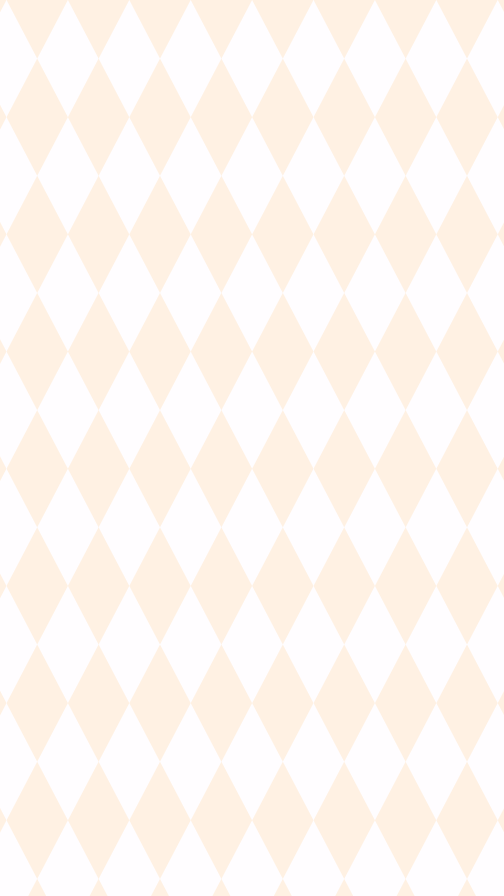
A Shadertoy shader for this pattern:

```glsl
// Harlequin pattern: tall cream diamonds touching tip to tip on a near-white ground.
// The canvas is folded into repeat cells, and each cell holds one diamond
// drawn from its signed distance in pixels, with analytic edge smoothing.

#define REPEATS vec2(8.208, 7.646)        // diamonds across and down the canvas
#define FIRST_CENTER vec2(0.0738, 0.0845) // lower-left diamond, in canvas fractions
#define HALF_DIAGONAL 0.5                 // in cells; 0.5 makes the tips touch
#define EDGE_SOFTNESS 1.0                 // edge width in pixels
#define GROUND_COLOR vec3(1.0, 0.992, 1.0)
#define DIAMOND_COLOR vec3(1.0, 0.945, 0.89)

// Signed distance to a diamond, where p is in cells and the result in pixels.
float diamondDistance(vec2 p, vec2 cellSize)
{
    float boundary = abs(p.x) + abs(p.y) - HALF_DIAGONAL;
    return boundary / length(1.0 / cellSize);
}

void mainImage(out vec4 fragColor, in vec2 fragCoord)
{
    // Fold the canvas into cells centered on the diamonds.
    vec2 uv = fragCoord / iResolution.xy;
    vec2 cell = fract((uv - FIRST_CENTER) * REPEATS + 0.5) - 0.5;

    // Convert distance to coverage and blend the two colors.
    float dist = diamondDistance(cell, iResolution.xy / REPEATS);
    float coverage = clamp(0.5 - dist / EDGE_SOFTNESS, 0.0, 1.0);
    fragColor = vec4(mix(GROUND_COLOR, DIAMOND_COLOR, coverage), 1.0);
}
```
